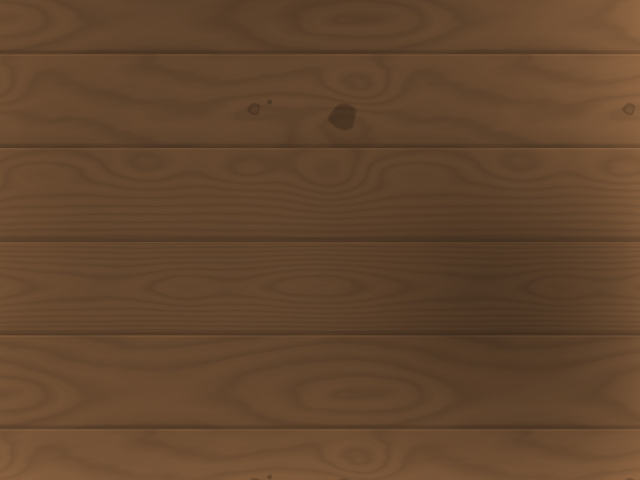
Write a WebGL 1 fragment shader that draws this texture.

```glsl
precision highp float;
// Stained wooden planks with knots and flowing grain under uneven warm light.
uniform vec2 u_resolution;

// Offset from a centre, wrapped to the tile width of four plank heights
vec2 wrapped(vec2 p, vec2 center) {
  return vec2(mod(p.x - center.x + 2.0, 4.0) - 2.0, p.y - center.y);
}

// Soft elliptical hill that bends the growth rings
float hill(vec2 p, vec2 center, vec2 radius) {
  vec2 d = wrapped(p, center) / radius;
  return exp(-dot(d, d));
}

// Layered sines, periodic along the plank
float wobble(vec2 p, float seed) {
  float sum = 0.0, amp = 0.5, turns = 1.0;
  for (int i = 0; i < 5; i++) {
    sum += amp * sin(1.5708 * turns * p.x + 3.0 * turns * p.y + seed + 1.4 * sin(4.0 * p.y * turns + seed * 2.3));
    turns = turns * 2.0 + 1.0;
    amp *= 0.5;
    seed += 2.1;
  }
  return sum;
}

// Growth ring height for each of the four plank kinds
float ringField(vec2 p, float kind) {
  float w = wobble(p, kind * 1.7);
  if (kind < 0.5) {
    return 2.6 * p.y + 0.35 * w + 0.5 * sin(1.5708 * p.x + 0.6)
      + 1.5 * hill(p, vec2(3.66, 0.70), vec2(0.42, 0.24))
      - 1.7 * hill(p, vec2(3.76, 0.34), vec2(0.34, 0.22))
      + 1.1 * hill(p, vec2(2.72, 0.59), vec2(0.45, 0.18))
      - 0.8 * hill(p, vec2(0.0, 0.35), vec2(0.25, 0.25));
  }
  if (kind < 1.5) {
    return 1.0 * p.y + 7.0 * p.y * p.y + 0.2 * w
      - 1.3 * hill(p, vec2(1.55, 0.22), vec2(0.42, 0.22))
      - 1.5 * hill(p, vec2(2.63, 0.27), vec2(0.40, 0.20))
      - 2.6 * hill(p, vec2(3.53, 0.32), vec2(0.45, 0.33))
      + 1.3 * hill(p, vec2(0.35, 0.24), vec2(0.55, 0.13));
  }
  if (kind < 2.5) {
    float across = p.y - 0.48;
    return 24.0 * across * across + 0.25 * w
      - 1.5 * hill(p, vec2(1.95, 0.50), vec2(0.42, 0.22))
      - 2.4 * hill(p, vec2(3.35, 0.48), vec2(0.85, 0.25));
  }
  vec2 d = wrapped(p, vec2(3.65, 0.63));
  return 5.0 * length(vec2(0.55 * sin(0.7854 * d.x), 1.2 * d.y)) + 0.24 * w
    - 0.8 * hill(p, vec2(0.27, 0.62), vec2(0.40, 0.20));
}

// Dark disc with an uneven rim
float knot(vec2 p, vec2 center, float radius) {
  vec2 d = wrapped(p, center);
  float r = length(d) + 0.12 * d.x * sin(9.0 * d.y / radius * 0.4 + 1.0);
  return 1.0 - smoothstep(radius * 0.85, radius * 1.15, r);
}

// Broad light and shadow across the canvas
float lighting(vec2 s) {
  vec2 shade = (s - vec2(0.80, 0.34)) / vec2(0.21, 0.27);
  vec2 center = (s - vec2(0.55, 0.48)) / vec2(0.38, 0.30);
  vec2 topShade = (s - vec2(0.45, 1.02)) / vec2(0.42, 0.10);
  vec2 corner = (s - vec2(1.02, 1.0)) / vec2(0.22, 0.45);
  return 1.02 - 0.22 * exp(-dot(shade, shade))
    - 0.04 * exp(-dot(center, center))
    - 0.09 * exp(-dot(topShade, topShade))
    + 0.26 * exp(-dot(corner, corner))
    + 0.20 * exp((s.x - 1.0) / 0.06)
    + 0.11 * exp(-s.x / 0.10)
    + 0.25 * exp(-s.y / 0.12);
}

void main() {
  // One unit is one plank height, counted downward from the first seam
  vec2 p = gl_FragCoord.xy / u_resolution.y * 5.12;
  p.y = 4.542 - p.y;
  float kind = mod(floor(p.y), 4.0);
  p.y = fract(p.y);

  // Broad ring bands with thin secondary lines between them
  float rings = ringField(p, kind);
  float band = 0.5 + 0.5 * sin(6.2832 * rings);
  float thinLine = sin(18.85 * rings + 1.0);
  float tone = 1.01 - 0.075 * band * band + 0.007 * thinLine
    + 0.02 * wobble(p * vec2(1.0, 0.4), kind + 8.0);

  // Knots, the small one with a paler heart
  if (kind < 0.5) {
    tone *= 1.0 - 0.23 * knot(p, vec2(3.66, 0.67), 0.14);
    tone *= 1.0 - 0.17 * knot(p, vec2(2.71, 0.585), 0.065);
    tone *= 1.0 + 0.12 * knot(p, vec2(2.715, 0.59), 0.035);
    tone *= 1.0 - 0.20 * knot(p, vec2(2.875, 0.51), 0.027);
  }

  // Soft shadowed groove above each seam, thin lit edge below it
  float groove = smoothstep(0.94, 0.975, p.y);
  float edge = smoothstep(0.0, 0.008, p.y) * (1.0 - smoothstep(0.010, 0.026, p.y));
  tone *= 1.0 - 0.13 * groove - 0.05 * smoothstep(0.75, 1.0, p.y);
  tone *= 1.0 + 0.10 * edge;

  vec3 wood = vec3(0.383, 0.272, 0.178);
  gl_FragColor = vec4(wood * tone * lighting(gl_FragCoord.xy / u_resolution), 1.0);
}
```
